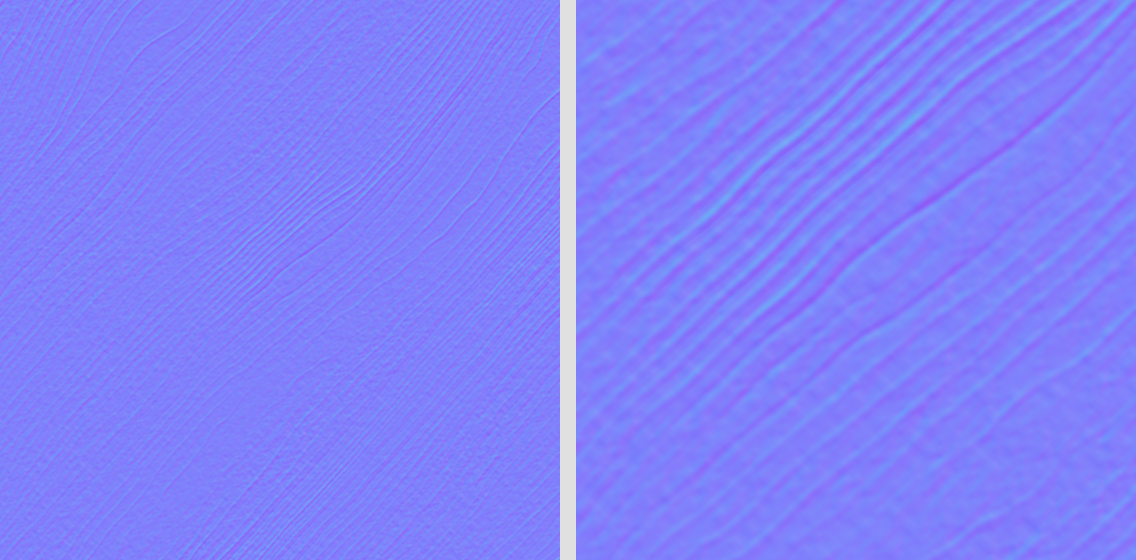
Left: the whole. Right: its middle third, enlarged.
This texture map is drawn by a WebGL 1 fragment shader. Its source:

```glsl
precision highp float;
// Tangent-space normal map of brushed wood grain running diagonally.
// Level lines of a warped ring field become thin bevelled ridges, laid
// over a finely pitted surface; both slopes are summed and encoded as colour.

uniform vec2 u_resolution;

float hash(vec2 p) {
  vec3 q = fract(vec3(p.xyx) * vec3(0.1031, 0.1030, 0.0973));
  q += dot(q, q.yzx + 33.33);
  return fract((q.x + q.y) * q.z);
}

// Value noise with quintic interpolation, 0 to 1
float noise(vec2 p) {
  vec2 i = floor(p), f = p - i;
  f = f * f * f * (f * (f * 6.0 - 15.0) + 10.0);
  return mix(mix(hash(i), hash(i + vec2(1.0, 0.0)), f.x),
             mix(hash(i + vec2(0.0, 1.0)), hash(i + vec2(1.0, 1.0)), f.x), f.y);
}

// Canvas position to (along, across) the grain
vec2 toGrain(vec2 p) {
  return vec2(dot(p, vec2(0.669, 0.743)), dot(p, vec2(-0.743, 0.669)));
}

// Growth rings: an even count across the grain, bent by broad and small warps
float ringField(vec2 p) {
  vec2 g = toGrain(p);
  return 66.0 * g.y
       + 8.0 * noise(g * vec2(1.7, 5.0) + 11.3)
       + 1.5 * noise(g * vec2(5.0, 13.0) + 37.1)
       + 0.3 * noise(g * vec2(24.0, 30.0) + 5.7);
}

// Fine surface: pits in two sizes and short fibres
float pitHeight(vec2 p) {
  vec2 g = toGrain(p);
  return 0.9 * noise(g * vec2(95.0, 150.0) + 71.0)
       + 0.7 * noise(g * vec2(170.0, 230.0) + 19.0)
       + 1.3 * noise(g * vec2(20.0, 140.0) + 43.0);
}

// Bevelled ridge around each ring line, as a slope along the field gradient
vec2 ridgeSlope(vec2 p) {
  float e = 0.001;
  float field = ringField(p);
  vec2 gradient = vec2(ringField(p + vec2(e, 0.0)) - field,
                       ringField(p + vec2(0.0, e)) - field) / e;
  float steepness = max(length(gradient), 14.0);
  float ring = floor(field), t = field - ring;
  float d = (t - 0.5) / steepness;

  // A lit flank with a shaded flank beside it
  float lit = (d - 0.0012) / 0.0021, shaded = (d + 0.0028) / 0.0024;
  float profile = exp(-lit * lit) - 0.75 * exp(-shaded * shaded);
  profile *= smoothstep(0.0, 0.1, t) * smoothstep(1.0, 0.9, t);

  // Strength varies by region, by ring and along each ring
  vec2 g = toGrain(p);
  float region = smoothstep(0.25, 0.7, noise(g * vec2(2.6, 6.5) + 83.0));
  float stretch = smoothstep(0.1, 0.65, noise(vec2(g.x * 5.0, ring * 7.3 + 0.5)));
  float strength = mix(0.42, 1.0, region) * mix(0.3, 1.0, stretch)
                 * mix(0.6, 1.1, hash(vec2(ring, 3.0)));
  float facing = mix(1.0, -0.8, step(0.78, hash(vec2(ring, 9.0))));
  return gradient / steepness * profile * strength * facing;
}

// Pit slope, softened in the smoother regions
vec2 pitSlope(vec2 p) {
  float e = 0.001;
  vec2 slope = vec2(pitHeight(p + vec2(e, 0.0)) - pitHeight(p - vec2(e, 0.0)),
                    pitHeight(p + vec2(0.0, e)) - pitHeight(p - vec2(0.0, e)));
  return slope * mix(0.6, 1.3, noise(toGrain(p) * vec2(4.0, 8.0) + 59.0));
}

void main() {
  vec2 p = gl_FragCoord.xy / u_resolution.y;
  vec2 tilt = ridgeSlope(p) * vec2(0.15, 0.38) + pitSlope(p) * vec2(0.15, 0.21);
  vec3 normal = normalize(vec3(tilt, 1.0));
  vec3 colour = vec3(0.503 + 0.5 * normal.x, 0.502 + 0.5 * normal.y,
                     0.49 + 0.495 * normal.z);
  gl_FragColor = vec4(colour, 1.0);
}
```
